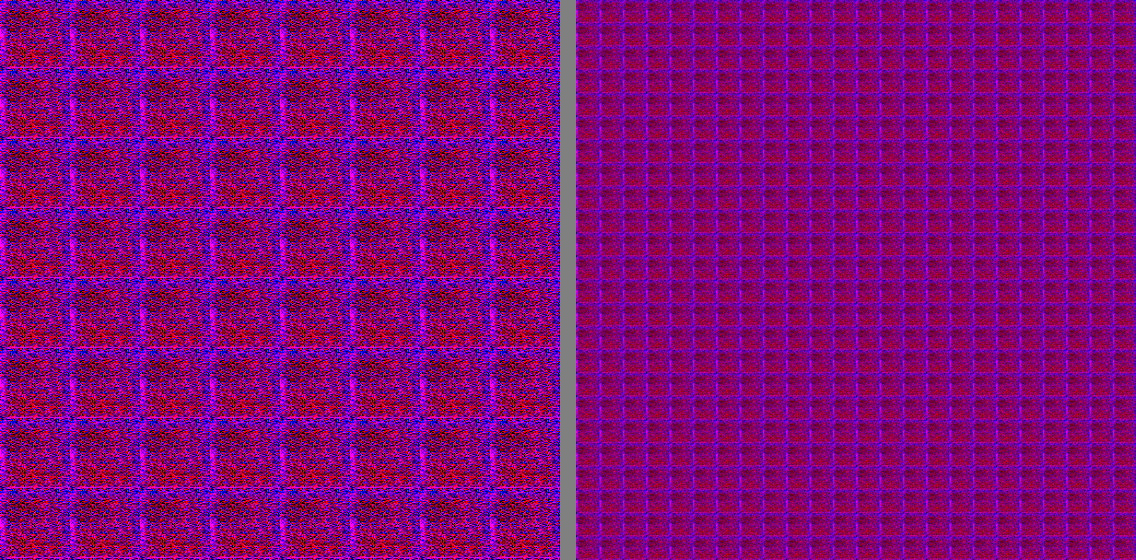
Left, the tile; right, the same tile 3 across and 3 down.
A Shadertoy shader for this pattern:

```glsl
// An 8 by 8 grid of identical woven-looking squares, in red, blue, magenta and black.
// Each tile holds smooth red and blue levels, reduced to on/off grains by comparing
// them with high-passed hash noise. All hashes and noise wrap at the tile edge.

#define REPEATS 8.0          // tiles across and down
#define GRAINS 64            // dither cells along one tile side
#define SOFTNESS 0.04        // width of the on/off step
#define BASE_LEVEL vec2(0.52, 0.43)  // red and blue coverage of the tile interior
#define STREAK_FREQ ivec2(7, 16)     // wrapped noise cells per tile
#define STREAK_AMOUNT 0.22
#define LINE_POS 0.961       // bright line, measured from the tile top
#define LINE_HALF 0.015
#define ROW_WEIGHT 0.15      // neighbour weights of the high-pass filter
#define COLUMN_WEIGHT 0.35
#define RANK_SPREAD 0.62     // half range of the filtered noise

float hash(ivec2 cell, int seed) {
    uint h = uint(cell.x) * 1597u + uint(cell.y) * 51749u + uint(seed) * 7919u;
    h = (h ^ (h >> 15)) * 739391u;
    h = (h ^ (h >> 13)) * 277803u;
    h ^= h >> 16;
    return float(h & 65535u) / 65535.0;
}

ivec2 wrap(ivec2 cell, ivec2 period) {
    return (cell % period + period) % period;
}

float cornerSlope(ivec2 corner, vec2 offset, int seed) {
    float angle = 6.28318 * hash(wrap(corner, STREAK_FREQ), seed);
    return dot(vec2(cos(angle), sin(angle)), offset);
}

// Gradient noise that repeats once per tile
float gradientNoise(vec2 tile, int seed) {
    vec2 p = tile * vec2(STREAK_FREQ);
    ivec2 i = ivec2(floor(p));
    vec2 f = fract(p);
    vec2 s = f * f * f * (f * (f * 6.0 - 15.0) + 10.0);
    float low = mix(cornerSlope(i, f, seed),
                    cornerSlope(i + ivec2(1, 0), f - vec2(1, 0), seed), s.x);
    float high = mix(cornerSlope(i + ivec2(0, 1), f - vec2(0, 1), seed),
                     cornerSlope(i + ivec2(1, 1), f - vec2(1, 1), seed), s.x);
    return mix(low, high, s.y);
}

float grain(ivec2 cell, int seed) {
    return hash(wrap(cell, ivec2(GRAINS)), seed);
}

// Evenly spread threshold whose close neighbours differ
float ditherRank(ivec2 c, int seed) {
    float row = grain(c - ivec2(1, 0), seed) + grain(c + ivec2(1, 0), seed);
    float column = grain(c - ivec2(0, 1), seed) + grain(c + ivec2(0, 1), seed);
    float highPass = grain(c, seed) - ROW_WEIGHT * row - COLUMN_WEIGHT * column;
    return smoothstep(-RANK_SPREAD, RANK_SPREAD, highPass);
}

float blob(vec2 p, vec2 centre, vec2 radius) {
    vec2 d = (p - centre) / radius;
    return exp(-dot(d, d));
}

// Red and blue coverage; t runs from the top left of the tile
vec2 tileLevels(vec2 t) {
    vec2 level = BASE_LEVEL;
    level += STREAK_AMOUNT * vec2(gradientNoise(t, 11), gradientNoise(t, 23));

    // Interior shading: dark upper left, red lower part
    level += vec2(-0.12, -0.26) * blob(t, vec2(0.26, 0.3), vec2(0.24, 0.16));
    level += vec2(0.08, -0.22) * blob(t, vec2(0.5, 0.82), vec2(0.42, 0.15));

    // Borders: blue top and right, magenta left
    float top = 1.0 - smoothstep(0.04, 0.16, t.y);
    float right = smoothstep(0.84, 0.95, t.x);
    float left = 1.0 - smoothstep(0.04, 0.13, t.x);
    float middle = blob(t, vec2(0.0, 0.58), vec2(1.0, 0.25));
    level += top * vec2(-0.06, 0.25);
    level += right * vec2(-0.14, 0.27);
    level += left * vec2(0.02 + 0.22 * middle, 0.22 + 0.16 * middle);

    // Bright line, broken by a dark blue corner
    float line = step(abs(t.y - LINE_POS), LINE_HALF);
    level = mix(level, vec2(0.92, 0.95), line * smoothstep(0.03, 0.09, t.x));
    float corner = blob(t, vec2(0.03, 0.98), vec2(0.05, 0.04));
    return level - corner * vec2(0.35, 0.1);
}

vec3 grainColour(ivec2 cell) {
    ivec2 local = wrap(cell, ivec2(GRAINS));
    vec2 t = (vec2(local) + 0.5) / float(GRAINS);
    t.y = 1.0 - t.y;
    vec2 rank = vec2(ditherRank(local, 3), ditherRank(local, 5));
    vec2 lit = smoothstep(-SOFTNESS, SOFTNESS, tileLevels(t) - rank);
    return vec3(lit.x, 0.0, lit.y);
}

void mainImage(out vec4 fragColor, in vec2 fragCoord) {
    vec2 cells = vec2(REPEATS * float(GRAINS));
    vec2 p = fragCoord / iResolution.xy * cells - 0.5;
    ivec2 i = ivec2(floor(p));

    // Blend neighbouring grains over the width of one screen pixel
    vec2 pixel = cells / iResolution.xy;
    vec2 blend = clamp((fract(p) - 0.5) / pixel + 0.5, 0.0, 1.0);
    vec3 colour = vec3(0.0);
    for (int y = 0; y < 2; y++)
        for (int x = 0; x < 2; x++) {
            vec2 weight = mix(1.0 - blend, blend, vec2(x, y));
            colour += weight.x * weight.y * grainColour(i + ivec2(x, y));
        }
    fragColor = vec4(colour, 1.0);
}
```
